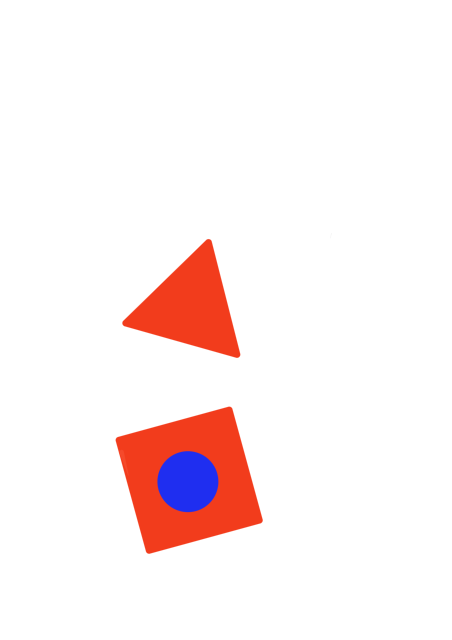
Give the GLSL for this background, as a Shadertoy shader.

```glsl
// A red rounded triangle above a tilted red square holding a blue disc, on white.
// Both red shapes share one regular-polygon distance function; layers are
// blended from back to front with antialiased coverage, in canvas heights.

const float TAU = 6.2831853;
const vec3 WHITE = vec3(1.0);
const vec3 RED = vec3(0.95, 0.235, 0.11);
const vec3 PALE_RED = vec3(0.96, 0.29, 0.17);
const vec3 BLUE = vec3(0.12, 0.18, 0.94);
const vec3 PALE_GREY = vec3(0.93);

// Signed distance to a regular polygon with one corner at the given angle.
float roundedPolygon(vec2 p, float sides, float radius, float cornerAngle, float rounding) {
    float sector = TAU / sides;
    float angle = mod(atan(p.y, p.x) - cornerAngle, sector) - 0.5 * sector;
    vec2 folded = length(p) * vec2(cos(angle), abs(sin(angle)));
    vec2 d = folded - radius * vec2(cos(0.5 * sector), sin(0.5 * sector));
    return sign(d.x) * length(vec2(d.x, max(d.y, 0.0))) - rounding;
}

// Distance to a stroke whose half-width varies from start to end.
float taperedStroke(vec2 p, vec2 start, vec2 end, float startWidth, float endWidth) {
    vec2 axis = end - start;
    float along = clamp(dot(p - start, axis) / dot(axis, axis), 0.0, 1.0);
    return length(p - start - along * axis) - mix(startWidth, endWidth, along);
}

float coverage(float dist, float pixel) {
    return smoothstep(0.75 * pixel, -0.75 * pixel, dist);
}

void mainImage(out vec4 fragColor, in vec2 fragCoord) {
    vec2 p = fragCoord / iResolution.y;
    float pixel = 1.0 / iResolution.y;
    float rounding = 0.0052;

    // Red shapes
    float triangle = roundedPolygon(p - vec2(0.2975, 0.5208), 3.0, 0.1043, radians(74.25), rounding);
    float square = roundedPolygon(p - vec2(0.2956, 0.2497), 4.0, 0.1263, radians(60.3), rounding);
    vec3 color = mix(WHITE, RED, coverage(min(triangle, square), pixel));

    // Faint sliver inside the square's left edge
    float sliver = taperedStroke(p, vec2(0.190, 0.2935), vec2(0.2005, 0.2578), 0.0035, 0.0005);
    color = mix(color, PALE_RED, coverage(max(sliver, square), pixel));

    // Blue disc
    float disc = length(p - vec2(0.2936, 0.2474)) - 0.0476;
    color = mix(color, BLUE, coverage(disc, pixel));

    // Tiny pale fleck on the white ground
    float fleck = taperedStroke(p, vec2(0.518, 0.635), vec2(0.516, 0.628), 0.0006, 0.0003);
    color = mix(color, PALE_GREY, 0.6 * coverage(fleck, pixel));

    fragColor = vec4(color, 1.0);
}
```
